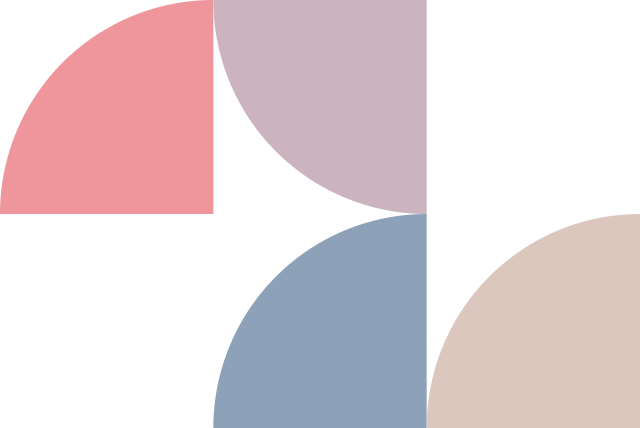
This background is drawn by a Shadertoy shader. Its source:

```glsl
// Four flat pastel quarter discs on white, laid out on a grid of 3 by 2 cells.
// Each disc is a circle distance cut by its cell box; the disc centre sits
// on the right side of the cell, at its lower or upper corner.

#define GRID   vec2(3.0, 2.0)
#define RADIUS 1.0
#define PAPER  vec3(1.0)
#define PINK   vec3(0.937, 0.588, 0.612)
#define MAUVE  vec3(0.796, 0.702, 0.749)
#define BLUE   vec3(0.553, 0.631, 0.725)
#define SAND   vec3(0.859, 0.780, 0.745)

// Signed distance to a quarter disc; centreY is 0 (lower) or 1 (upper corner)
float quarterDisc(vec2 p, vec2 cell, float centreY) {
    vec2 local = p - cell;
    vec2 box = abs(local - 0.5) - 0.5;
    float disc = length(local - vec2(1.0, centreY)) - RADIUS;
    return max(disc, max(box.x, box.y));
}

void mainImage(out vec4 fragColor, in vec2 fragCoord) {
    // One unit is one grid cell
    vec2 p = fragCoord / iResolution.xy * GRID;
    float pixel = GRID.y / iResolution.y;

    // Cell column, cell row, and height of the disc centre
    vec3 tiles[4] = vec3[4](vec3(0, 1, 0), vec3(1, 1, 1), vec3(1, 0, 0), vec3(2, 0, 0));
    vec3 inks[4] = vec3[4](PINK, MAUVE, BLUE, SAND);

    // Lay each tile over the paper with a one-pixel soft edge
    vec3 colour = PAPER;
    for (int i = 0; i < 4; i++) {
        float dist = quarterDisc(p, tiles[i].xy, tiles[i].z);
        float coverage = clamp(0.5 - dist / pixel, 0.0, 1.0);
        colour = mix(colour, inks[i], coverage);
    }
    fragColor = vec4(colour, 1.0);
}
```
